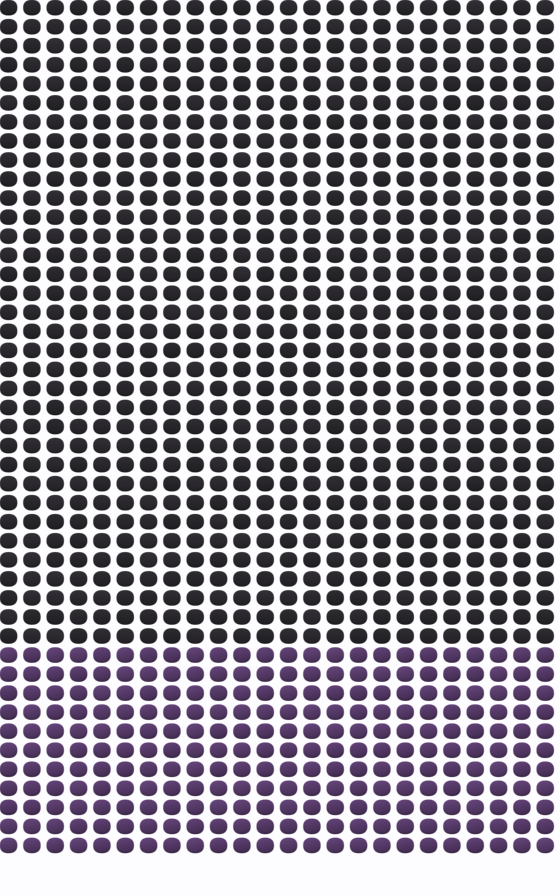
A Shadertoy shader for this pattern:

```glsl
#define COLUMNS 24.0
#define ROWS 45.0
#define DARK_ROWS 34.0
#define PITCH vec2(0.041667, 0.03400)
#define FIRST_DOT vec2(0.0153, 0.0137)
#define RADIUS vec2(0.0156, 0.0139)
#define ROUNDNESS 2.35
#define VARIATION 0.025

const vec3 PAPER = vec3(0.993, 0.990, 0.995);
const vec3 CHARCOAL = vec3(0.158, 0.150, 0.170);
const vec3 PLUM = vec3(0.325, 0.220, 0.395);

float hash(vec2 p) {
    return fract(sin(dot(p, vec2(127.1, 311.7))) * 43758.5453);
}

// Superellipse radius: 1 on the rim of a dot
float dotRadius(vec2 p) {
    vec2 q = pow(max(abs(p), 1e-4), vec2(ROUNDNESS));
    return pow(q.x + q.y, 1.0 / ROUNDNESS);
}

// Soft light from above, with a darker lower rim
vec3 shadeDot(vec2 p, vec2 cell, float r) {
    float isPlum = step(DARK_ROWS, cell.y);
    vec3 base = mix(CHARCOAL, PLUM, isPlum);
    float light = 1.0 - 0.17 * p.y - 0.05 * p.x * isPlum;
    light -= 0.12 * smoothstep(0.55, 1.0, r) * smoothstep(-0.2, 0.8, p.y);
    float tint = (hash(cell) - 0.5) * VARIATION;
    return base * light + tint * vec3(1.0, 0.8, 1.1);
}

void mainImage(out vec4 fragColor, in vec2 fragCoord) {
    // Width units, measured down from the top left
    vec2 uv = fragCoord / iResolution.xy;
    vec2 pos = vec2(uv.x, (1.0 - uv.y) * 1.6);

    // Nearest dot in the grid
    vec2 cell = floor((pos - FIRST_DOT) / PITCH + 0.5);
    vec2 local = (pos - FIRST_DOT - cell * PITCH) / RADIUS;
    float r = dotRadius(local);

    // Rim coverage and the limits of the grid
    float pixel = 1.0 / iResolution.x;
    float edge = (r - 1.0) * RADIUS.y;
    float cover = 1.0 - smoothstep(-0.8 * pixel, 0.8 * pixel, edge);
    vec2 inside = step(vec2(-0.5), cell) * step(cell, vec2(COLUMNS, ROWS) - 0.5);
    cover *= inside.x * inside.y;

    vec3 color = mix(PAPER, shadeDot(local, cell, r), cover);
    fragColor = vec4(color, 1.0);
}
```
